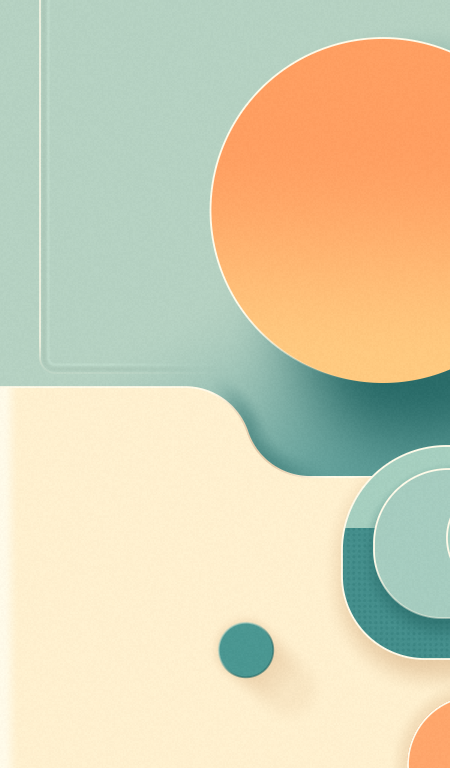
Write a Shadertoy shader that draws this background.

```glsl
// Layered paper-cut backdrop: a gradient sun over a shaded sage wall, a stepped cream
// sheet, nested rounded tabs and a small disc. Each layer is a signed distance with a
// soft shadow, a fill and a pale rim. Lengths are in canvas heights, origin lower left.

#define SUN vec3(0.4987, 0.7259, 0.2246)    // centre, radius
#define DISC vec3(0.3203, 0.1536, 0.0355)
#define CORNER vec3(0.621, 0.004, 0.0898)
#define STEP_A vec2(0.2409, 0.4102)         // arc centres of the cream step
#define STEP_B vec2(0.4036, 0.4648)
#define RIM_WIDTH 0.0024
#define GRAIN 0.018

const vec3 SAGE = vec3(0.71, 0.82, 0.76);
const vec3 TEAL = vec3(0.36, 0.61, 0.59);
const vec3 DEEP = vec3(0.15, 0.41, 0.40);
const vec3 CREAM = vec3(1.0, 0.94, 0.81);
const vec3 IVORY = vec3(1.0, 0.98, 0.91);
const vec3 ORANGE = vec3(1.0, 0.62, 0.38);
const vec3 AMBER = vec3(1.0, 0.79, 0.50);
const vec3 TAN = vec3(0.80, 0.63, 0.45);

float hash(vec2 p) {
    vec3 q = fract(vec3(p.xyx) * 0.1031);
    q += dot(q, q.yzx + 33.33);
    return fract((q.x + q.y) * q.z);
}

float fill(float d) { return clamp(0.5 - d * iResolution.y, 0.0, 1.0); }

float rim(float d) { return fill(abs(d) - 0.5 * RIM_WIDTH); }

float shadow(float d, float near, float far) { return 1.0 - smoothstep(near, far, d); }

float circle(vec2 p, vec3 c) { return length(p - c.xy) - c.z; }

// Tab that runs off to the right; radii = (upper, lower) corner.
float tab(vec2 p, float left, float bottom, float top, vec2 radii) {
    vec2 halfSize = vec2(1.0, 0.5 * (top - bottom));
    vec2 centre = vec2(left + 1.0, 0.5 * (top + bottom));
    float r = p.y > centre.y ? radii.x : radii.y;
    vec2 q = abs(p - centre) - halfSize + r;
    return min(max(q.x, q.y), 0.0) + length(max(q, 0.0)) - r;
}

// Sheet whose top edge falls through two tangent arcs.
float steppedSheet(vec2 p) {
    vec2 ab = STEP_B - STEP_A, ap = p - STEP_A;
    float r = 0.5 * length(ab);
    if (p.x < STEP_A.x) return p.y - STEP_A.y - r;
    if (p.x > STEP_B.x) return p.y - STEP_B.y + r;
    return ab.x * ap.y > ab.y * ap.x ? length(ap) - r : r - length(p - STEP_B);
}

void mainImage(out vec4 fragColor, in vec2 fragCoord) {
    vec2 p = fragCoord / iResolution.y;

    // Sage wall, deepening to the lower right
    float slope = (p.x - 0.15) * 0.6 + 0.6 - p.y;
    vec3 col = mix(SAGE, TEAL, smoothstep(0.05, 0.45, slope));

    // Pressed groove with a rounded corner
    float groove = tab(p, 0.0521, 0.5143, 2.0, vec2(0.02));
    float upright = smoothstep(0.515, 0.56, p.y);
    float along = 1.0 - smoothstep(0.12, 0.32, p.x);
    col = mix(col, IVORY, rim(groove) * mix(0.12 * along, 0.8, upright));
    col -= 0.035 * along * shadow(abs(groove + 0.005), 0.0, 0.005);
    col += 0.03 * along * shadow(abs(groove + 0.011), 0.0, 0.003);

    // Sun and its shadow on the wall
    float sunShade = shadow(circle(p - vec2(0.04, -0.06), SUN), -0.06, 0.08);
    col = mix(col, DEEP, 0.95 * sunShade * smoothstep(0.28, 0.5, p.x));
    float sun = circle(p, SUN);
    float sunHeight = (p.y - SUN.y) / SUN.z;
    vec3 sunColor = mix(AMBER, ORANGE, smoothstep(-0.95, 0.45, sunHeight));
    col = mix(col, sunColor, fill(sun));
    float sunLit = smoothstep(-0.75, 0.1, dot(p - SUN.xy, vec2(-0.6, 0.8)) / SUN.z);
    col = mix(col, IVORY, rim(sun) * sunLit);

    // Cream sheet
    float sheet = steppedSheet(p);
    float bend = smoothstep(0.27, 0.33, p.x) * (1.0 - smoothstep(0.35, 0.43, p.x));
    col = mix(col, DEEP, 0.45 * bend * shadow(sheet, 0.0, 0.03) * (1.0 - fill(sheet)));
    vec3 paper = mix(CREAM, IVORY, shadow(p.x, 0.004, 0.025));
    col = mix(col, paper, fill(sheet));
    col = mix(col, mix(IVORY, TAN, 0.5 * bend), rim(sheet));

    // Outer tab: pale above, dotted teal below
    vec2 outerRadii = vec2(0.136, 0.108);
    float outer = tab(p, 0.4453, 0.1419, 0.4193, outerRadii);
    float outerShade = tab(p - vec2(0.008, -0.014), 0.4453, 0.1419, 0.4193, outerRadii);
    col = mix(col, TAN, 0.45 * shadow(outerShade, -0.015, 0.035) * fill(sheet));
    float dots = shadow(length(fract(p * 140.0) - 0.5), 0.15, 0.4);
    vec3 lower = vec3(0.27, 0.56, 0.55) - 0.035 * dots;
    vec3 upper = vec3(0.65, 0.81, 0.75);
    col = mix(col, mix(upper, lower, fill(p.y - 0.3125)), fill(outer));

    // Inner tab and the disc peeking in at the edge
    vec2 innerRadii = vec2(0.097, 0.088);
    float innerShade = tab(p - vec2(0.004, -0.012), 0.487, 0.1953, 0.3893, innerRadii);
    col = mix(col, DEEP, 0.6 * shadow(innerShade, -0.01, 0.022) * fill(outer));
    float inner = tab(p, 0.487, 0.1953, 0.3893, innerRadii);
    col = mix(col, vec3(0.65, 0.80, 0.75), fill(inner));
    col = mix(col, IVORY, rim(inner) * mix(0.45, 1.0, smoothstep(0.2, 0.28, p.y)));
    float peek = circle(p, vec3(0.6536, 0.2995, 0.0716));
    col = mix(col, upper, fill(peek));
    col = mix(col, IVORY, max(rim(peek), rim(outer)));

    // Small disc with a shadow trailing to the lower right
    vec2 trail = p - DISC.xy;
    float t = clamp(dot(trail, vec2(0.75, -0.66)) / 0.075, 0.0, 1.0);
    float tail = length(trail - vec2(0.056, -0.05) * t) - DISC.z * 0.8;
    col = mix(col, TAN, 0.5 * (1.0 - 0.75 * t) * shadow(tail, -0.012, 0.022));
    float disc = circle(p, DISC);
    col = mix(col, vec3(0.29, 0.59, 0.57), fill(disc));
    col = mix(col, mix(DEEP, SAGE, smoothstep(-0.03, 0.03, trail.y - trail.x)), 0.6 * rim(disc));

    // Orange corner disc, then paper grain
    float corner = circle(p, CORNER);
    col = mix(col, TAN, 0.25 * shadow(corner, 0.0, 0.025));
    col = mix(col, mix(vec3(1.0, 0.65, 0.42), IVORY, rim(corner)), max(fill(corner), rim(corner)));
    col += GRAIN * (hash(floor(p * 512.0)) - 0.5);
    fragColor = vec4(clamp(col, 0.0, 1.0), 1.0);
}
```
